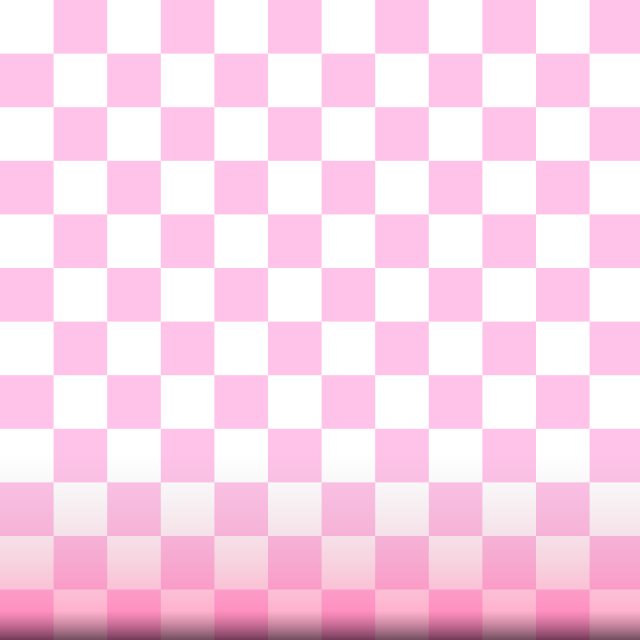
Give the GLSL for this pattern, as a WebGL 2 fragment shader.

```glsl
#version 300 es
precision highp float;

uniform vec2 u_resolution;
out vec4 fragColor;

#define CELL 0.08375
#define GLOW_TOP 0.290
#define GLOW_PEAK 0.046
#define GLOW_ALPHA 0.45
#define SHADE_ALPHA 0.70
#define WHITE vec3(1.0)
#define PINK vec3(1.0, 0.761, 0.910)
#define MIST vec3(0.67)
#define ROSE vec3(1.0, 0.33, 0.565)
#define PLUM vec3(0.20, 0.0, 0.10)

// Square wave of +1 and -1 per cell, softened over one pixel at each edge
vec2 squareWave(vec2 cells, vec2 pixel) {
    vec2 edgeDistance = 0.5 - abs(fract(cells) - 0.5);
    vec2 side = 1.0 - 2.0 * mod(floor(cells), 2.0);
    return side * clamp(edgeDistance / (0.5 * pixel), 0.0, 1.0);
}

// Checkerboard anchored at the upper left corner, starting with white
vec3 checkerboard(vec2 uv) {
    vec2 cells = vec2(uv.x, 1.0 - uv.y) / CELL;
    vec2 wave = squareWave(cells, 1.0 / (u_resolution * CELL));
    return mix(PINK, WHITE, 0.5 + 0.5 * wave.x * wave.y);
}

// Translucent veil: clear mist, then rose, then plum at the bottom edge
vec4 veil(float height) {
    float rise = clamp((GLOW_TOP - height) / (GLOW_TOP - GLOW_PEAK), 0.0, 1.0);
    float shade = clamp(1.0 - height / GLOW_PEAK, 0.0, 1.0);
    vec4 glow = mix(vec4(MIST, 0.0), vec4(ROSE, GLOW_ALPHA), rise);
    return mix(glow, vec4(PLUM, SHADE_ALPHA), shade);
}

void main() {
    vec2 uv = gl_FragCoord.xy / u_resolution;
    vec4 cover = veil(uv.y);
    fragColor = vec4(mix(checkerboard(uv), cover.rgb, cover.a), 1.0);
}
```
